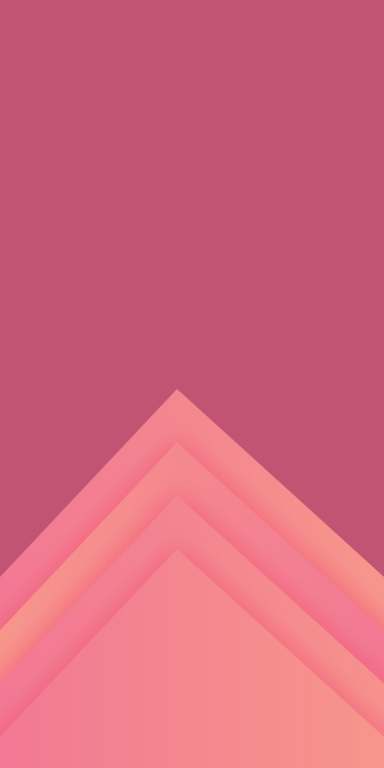
Give the GLSL for this background, as a Shadertoy shader.

```glsl
const vec3 BACKDROP = vec3(0.753, 0.331, 0.447);
const vec3 PINK     = vec3(0.948, 0.475, 0.580);
const vec3 ORANGE   = vec3(0.968, 0.585, 0.543);
const vec3 SHADOW   = vec3(0.950, 0.340, 0.460);

// Lengths are in canvas widths; the canvas is two widths tall.
const float ASPECT = 2.0;
const vec2  APEX = vec2(0.461, 0.987);
const float LEFT_SLOPE = 1.062;
const float RIGHT_SLOPE = 0.908;
const float LAYER_STEP = 0.1387;
const int   LAYERS = 4;
const float SHADOW_BLUR = 0.068;
const float SHADOW_STRENGTH = 0.85;
const float STREAK_STRENGTH = 0.012;

// Share of orange at the left and right ends of each layer
const vec2 TINTS[LAYERS] = vec2[LAYERS](
    vec2(0.0, 1.0), vec2(1.0, 0.0), vec2(0.0, 0.85), vec2(0.0, 1.0));

// Signed distances to the two sloping sides of a peak
vec2 peakSides(vec2 p, vec2 apex) {
    vec2 q = p - apex;
    return vec2((q.y - LEFT_SLOPE * q.x) / length(vec2(1.0, LEFT_SLOPE)),
                (q.y + RIGHT_SLOPE * q.x) / length(vec2(1.0, RIGHT_SLOPE)));
}

// Soft shadow of a peak, fainter around its tip
float peakShadow(vec2 sides) {
    vec2 cover = 1.0 - smoothstep(-SHADOW_BLUR, SHADOW_BLUR, sides);
    return SHADOW_STRENGTH * cover.x * cover.y;
}

// Faint vertical streaks from layered sines
float streaks(float x) {
    return (sin(x * 61.0) + sin(x * 113.0 + 1.7) + sin(x * 197.0 + 0.6)) / 3.0;
}

void mainImage(out vec4 fragColor, in vec2 fragCoord) {
    vec2 p = fragCoord / iResolution.xy * vec2(1.0, ASPECT);
    float edge = 0.75 * max(1.0 / iResolution.x, ASPECT / iResolution.y);
    vec3 color = BACKDROP;

    // Stacked peaks, back to front
    for (int i = 0; i < LAYERS; i++) {
        vec2 apex = APEX - vec2(0.0, LAYER_STEP * float(i));
        vec2 sides = peakSides(p, apex);
        float mask = 1.0 - smoothstep(-edge, edge, max(sides.x, sides.y));
        float tint = mix(TINTS[i].x, TINTS[i].y, p.x);

        if (i == LAYERS - 1) tint += STREAK_STRENGTH * streaks(p.x);
        vec3 layer = mix(PINK, ORANGE, tint);

        // Shade cast by the next peak in front
        if (i < LAYERS - 1) {
            vec2 nextSides = peakSides(p, apex - vec2(0.0, LAYER_STEP));
            layer = mix(layer, SHADOW, peakShadow(nextSides));
        }
        color = mix(color, layer, mask);
    }

    fragColor = vec4(color, 1.0);
}
```
